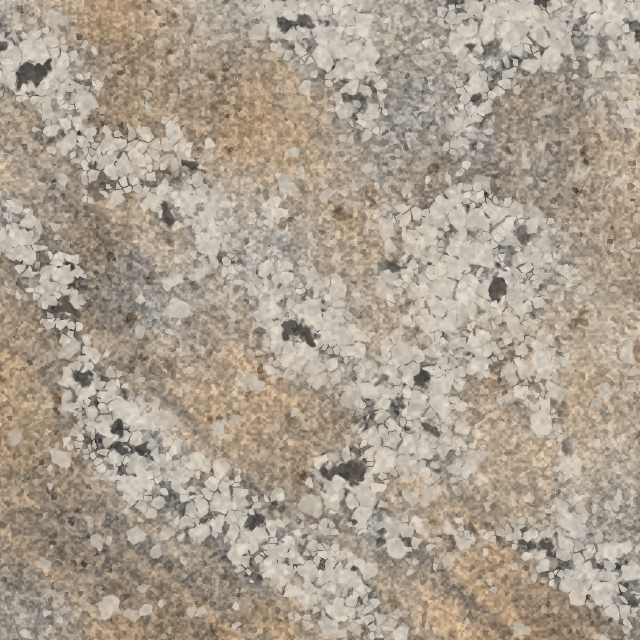
This texture is drawn by a Shadertoy shader. Its source:

```glsl
// Polished granite: a tan, finely speckled ground with diagonal flow streaks,
// crossed by clustered veins of pale crystals with dark mineral gaps.
// Veins are noisy segment distances; grains are Voronoi cells in several sizes.

#define TAN_TINT vec3(1.0, 0.885, 0.755)
#define GREY_TINT vec3(1.0, 0.970, 0.920)
#define GROUND_TONE 0.665
#define CRYSTAL_TONE 0.80
#define BLACK_TONE 0.20
#define GRAIN_CONTRAST 0.20
#define DUST_CONTRAST 0.22
#define STREAK_CONTRAST 0.17
#define GAP_DEPTH 0.19
#define CRYSTAL_COVER 0.52
#define FLOW_DIR vec2(0.76, -0.65)

float hash(vec2 p) {
    return fract(sin(dot(p, vec2(127.1, 311.7))) * 43758.5453);
}

vec2 hash2(vec2 p) {
    return vec2(hash(p), hash(p + 57.3));
}

float noise(vec2 p) {
    vec2 i = floor(p), f = fract(p);
    f = f * f * (3.0 - 2.0 * f);
    return mix(mix(hash(i), hash(i + vec2(1, 0)), f.x),
               mix(hash(i + vec2(0, 1)), hash(i + vec2(1, 1)), f.x), f.y);
}

// Four octaves, mean close to 0.47
float fbm(vec2 p) {
    float sum = 0.0, amp = 0.5;
    for (int i = 0; i < 4; i++) {
        sum += amp * noise(p);
        p = mat2(1.6, 1.2, -1.2, 1.6) * p + 7.1;
        amp *= 0.5;
    }
    return sum;
}

// Nearest cell: centre (xy), gap to the next cell (z), random value (w)
vec4 grains(vec2 p) {
    vec2 base = floor(p);
    vec4 cell = vec4(0.0);
    float nearest = 9.0, second = 9.0;
    for (int y = -1; y <= 1; y++)
    for (int x = -1; x <= 1; x++) {
        vec2 id = base + vec2(x, y);
        vec2 centre = id + hash2(id);
        float d = distance(p, centre);
        if (d < nearest) {
            second = nearest;
            nearest = d;
            cell = vec4(centre, 0.0, hash(id + 19.7));
        } else {
            second = min(second, d);
        }
    }
    cell.z = second - nearest;
    return cell;
}

// One on the segment, zero at the given width
float vein(vec2 p, vec2 a, vec2 b, float width) {
    vec2 ab = b - a;
    float h = clamp(dot(p - a, ab) / dot(ab, ab), 0.0, 1.0);
    return 1.0 - length(p - a - ab * h) / width;
}

// Share of crystals at a point
float veinMask(vec2 p) {
    vec2 q = p + 0.07 * (vec2(noise(p * 8.0), noise(p * 8.0 + 31.0)) - 0.5);
    float s = -0.9;
    // Upper left diagonal, bending into the centre
    s = max(s, vein(q, vec2(0.02, 0.91), vec2(0.34, 0.64), 0.085));
    s = max(s, vein(q, vec2(0.34, 0.60), vec2(0.60, 0.34), 0.075));
    // Lower left diagonal
    s = max(s, vein(q, vec2(0.03, 0.65), vec2(0.20, 0.36), 0.045));
    s = max(s, vein(q, vec2(0.20, 0.34), vec2(0.56, 0.01), 0.070));
    // Right column and top corner
    s = max(s, vein(q, vec2(0.77, 0.97), vec2(0.99, 0.91), 0.085));
    s = max(s, vein(q, vec2(0.78, 0.92), vec2(0.74, 0.62), 0.070));
    s = max(s, vein(q, vec2(0.74, 0.62), vec2(0.63, 0.34), 0.100));
    s = max(s, vein(q, vec2(0.49, 0.99), vec2(0.56, 0.86), 0.070));
    // Lower right branches
    s = max(s, vein(q, vec2(0.55, 0.23), vec2(0.99, 0.07), 0.055));
    s = max(s, vein(q, vec2(0.84, 0.42), vec2(0.89, 0.12), 0.050));
    return smoothstep(-0.25, 0.75, s + 2.6 * (fbm(p * 11.0) - 0.47));
}

void mainImage(out vec4 fragColor, in vec2 fragCoord) {
    vec2 p = fragCoord / iResolution.y;
    vec2 warped = p + 0.011 * (vec2(fbm(p * 55.0), fbm(p * 55.0 + 13.0)) - 0.47);
    float mask = veinMask(p);

    // Fine ground grain over broad clouds
    vec4 fine = grains(warped * 115.0);
    float tone = GROUND_TONE + GRAIN_CONTRAST * (fine.w - 0.5);
    tone += DUST_CONTRAST * (noise(p * 230.0) - 0.5);
    tone += 0.30 * (fbm(p * 7.0 + 3.0) - 0.47);
    float warmth = 0.64 + 2.2 * (fbm(p * 5.0 + 9.0) - 0.47) - 0.45 * mask;

    // Flow streaks in the lower left half
    float across = dot(p, vec2(-FLOW_DIR.y, FLOW_DIR.x))
                 + 0.04 * (noise(p * 5.0) - 0.5);
    float streak = fbm(vec2(dot(p, FLOW_DIR) * 4.0, across * 42.0)) - 0.47;
    float flow = smoothstep(0.74, 0.56, across);
    tone += STREAK_CONTRAST * flow * streak * 2.0 - 0.015 * flow;
    warmth += flow * (0.08 + streak);

    // Dark specks and brown gaps between crystals
    float speck = smoothstep(0.94, 0.96, fine.w) * smoothstep(0.0, 0.2, fine.z);
    tone -= 0.28 * speck * smoothstep(0.3, 0.65, noise(p * 13.0));
    tone -= GAP_DEPTH * mask * smoothstep(0.35, 0.65, noise(warped * 52.0));

    // Pale crystals, large to small
    float size = 34.0;
    for (int i = 0; i < 3; i++) {
        vec4 cell = grains(warped * size + float(i) * 5.0);
        float share = veinMask((cell.xy - float(i) * 5.0) / size);
        float body = step(cell.w, (share * 0.95 + 0.03) * CRYSTAL_COVER)
                   * smoothstep(0.02, 0.24, cell.z);
        float shade = CRYSTAL_TONE + 0.11 * (fract(cell.w * 37.0) - 0.4)
                    + 0.13 * (noise(p * 150.0) - 0.5);
        tone = mix(tone, shade, body * 0.88);
        warmth = mix(warmth, 0.12, body * 0.8);
        size *= 1.65;
    }

    // Black mineral patches inside the veins, rust stains outside
    float black = smoothstep(0.64, 0.71, fbm(warped * 27.0 + 5.0)) * mask;
    tone = mix(tone, BLACK_TONE + 0.12 * fine.w, black * 0.85);
    float rust = smoothstep(0.66, 0.76, fbm(p * 34.0 + 21.0)) * (1.0 - mask);
    tone -= 0.16 * rust;
    warmth = clamp(warmth + rust * 0.8, 0.0, 1.35);

    vec3 colour = tone * mix(GREY_TINT, TAN_TINT, warmth);
    fragColor = vec4(clamp(colour, 0.0, 1.0), 1.0);
}
```
